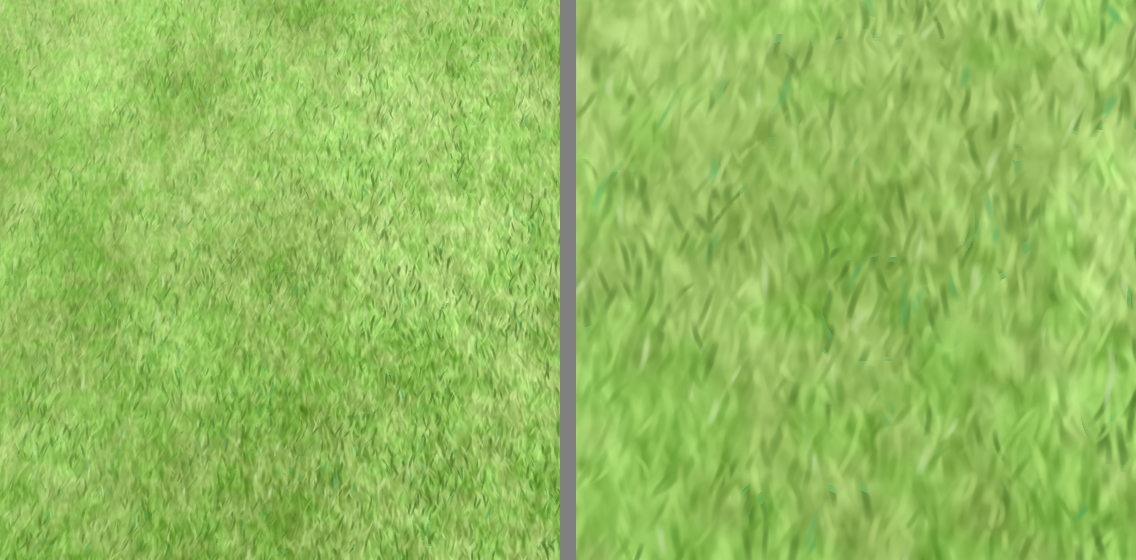
Left: the whole. Right: its middle third, enlarged.
Give the GLSL for this texture, as a Shadertoy shader.

```glsl
// Sunlit short lawn: soft streaky turf with scattered leaning grass blades.
#define BLADE_GRID vec2(68.0, 37.0)
#define BLADE_WIDTH 0.0043
#define BLADE_OPACITY 0.68
#define BLADE_LAYERS 3
#define STREAK_CONTRAST 0.31
#define PATCH_CONTRAST 0.24
#define PERSPECTIVE 0.22
#define TURF_GREEN vec3(0.550, 0.755, 0.335)
#define TURF_STRAW vec3(0.620, 0.755, 0.400)
#define GAP_DARK vec3(0.290, 0.450, 0.150)
#define BLADE_TEAL vec3(0.300, 0.660, 0.380)
#define BLADE_PALE vec3(0.800, 0.900, 0.660)

float hash(vec2 p) {
    return fract(sin(dot(p, vec2(127.1, 311.7))) * 43758.5453);
}

float noise(vec2 p) {
    vec2 cell = floor(p), f = fract(p);
    f = f * f * (3.0 - 2.0 * f);
    float low = mix(hash(cell), hash(cell + vec2(1, 0)), f.x);
    float high = mix(hash(cell + vec2(0, 1)), hash(cell + vec2(1, 1)), f.x);
    return mix(low, high, f.y);
}

float fbm(vec2 p) {
    float sum = 0.0, weight = 0.5;
    for (int i = 0; i < 4; i++) {
        sum += weight * noise(p);
        p = mat2(1.6, 1.2, -1.2, 1.6) * p + 7.3;
        weight *= 0.5;
    }
    return sum / 0.9375;
}

// Broad patches of fresh green and dry straw, with lighter and darker clumps
vec3 turfColor(vec2 p, float contrast) {
    float dry = 0.55 * fbm(p * 7.0 + 3.0) + 0.45 * noise(p * 36.0 + 11.0);
    vec3 color = mix(TURF_GREEN, TURF_STRAW, smoothstep(0.28, 0.72, dry));
    float clump = noise(p * vec2(46.0, 26.0) + 23.0) - 0.5;
    return color + PATCH_CONTRAST * (fbm(p * 5.0 + 40.0) - 0.5) + 0.09 * contrast * clump;
}

// Fine upright grain, bent by a slow sideways warp
float streaks(vec2 p) {
    p.x += 0.022 * (noise(p * 28.0) - 0.5) + 0.10 * p.y;
    float fine = noise(p * vec2(165.0, 62.0));
    float coarse = noise(p * vec2(90.0, 42.0) + 19.0);
    return 0.55 * fine + 0.45 * coarse - 0.5;
}

// Soft curved blade with fading tips, centred on the origin
float bladeMask(vec2 p, float halfLength, float lean, float bend, float width) {
    float t = p.y / halfLength;
    float side = abs(p.x - lean * t - bend * t * t);
    return (1.0 - smoothstep(0.15 * width, width, side)) * max(1.0 - t * t, 0.0);
}

// Dark and teal blades gather where the turf is thin
vec3 bladeColor(vec3 turf, vec2 seed, float contrast, float thinness) {
    float kind = hash(seed + 5.3);
    float shade = 2.0 * hash(seed + 8.9) - 0.98;
    float darkChance = mix(0.03, 0.20, thinness);
    vec3 color = turf + shade * contrast * vec3(0.17, 0.15, 0.14);
    if (kind < darkChance) color = mix(turf, GAP_DARK, 0.85 * contrast);
    else if (kind < 1.35 * darkChance) color = mix(turf, BLADE_TEAL, 0.75 * contrast);
    else if (kind > 0.96) color = mix(turf, BLADE_PALE, 0.8);
    return color;
}

// One random blade per grid cell; neighbours are checked for overlap
vec3 addBlades(vec3 color, vec3 turf, vec2 p, float layer, float contrast, float thinness) {
    vec2 grid = BLADE_GRID * (1.0 + 0.13 * layer);
    vec2 gridPos = p * grid + layer * vec2(17.37, 9.61);
    vec2 home = floor(gridPos);
    for (int y = -1; y <= 1; y++)
    for (int x = -1; x <= 1; x++) {
        vec2 cell = home + vec2(x, y);
        vec2 seed = cell + layer * 61.0;
        vec2 center = cell + vec2(hash(seed), hash(seed + 1.7));
        float halfLength = mix(0.35, 0.90, hash(seed + 2.9)) / grid.y;
        float lean = (1.1 * hash(seed + 3.1) - 0.45) / grid.x;
        float bend = (0.5 * hash(seed + 4.7) - 0.25) / grid.x;
        float width = BLADE_WIDTH * mix(0.65, 1.15, hash(seed + 6.1));
        float mask = bladeMask((gridPos - center) / grid, halfLength, lean, bend, width);
        vec3 blade = bladeColor(turf, seed, contrast, thinness);
        // Thinness varies slowly, but a threshold on it may cut a blade; the fade hides it
        color = mix(color, blade, BLADE_OPACITY * mask);
    }
    return color;
}

void mainImage(out vec4 fragColor, in vec2 fragCoord) {
    vec2 uv = fragCoord / iResolution.xy;

    // The lawn recedes towards the top
    vec2 p = vec2(uv.x - 0.5, uv.y) * (1.0 + PERSPECTIVE * uv.y) + 2.0;

    // Crisp in the lower right, hazy in the upper left
    float clarity = smoothstep(-0.9, 0.9, uv.x - uv.y + 0.5 * (fbm(p * 4.0) - 0.5));
    float contrast = mix(0.60, 1.20, clarity);
    float thinness = smoothstep(0.45, 0.75, noise(p * vec2(19.0, 13.0) + 31.0));

    vec3 turf = turfColor(p, contrast) + mix(-0.035, 0.035, uv.y);
    vec3 color = turf + STREAK_CONTRAST * contrast * streaks(p);
    for (int i = 0; i < BLADE_LAYERS; i++) {
        color = addBlades(color, turf, p, float(i), contrast, thinness);
    }

    // Faint mottling softens the grain
    color += 0.05 * (noise(p * 130.0) - 0.5);
    fragColor = vec4(clamp(color, 0.0, 1.0), 1.0);
}
```
